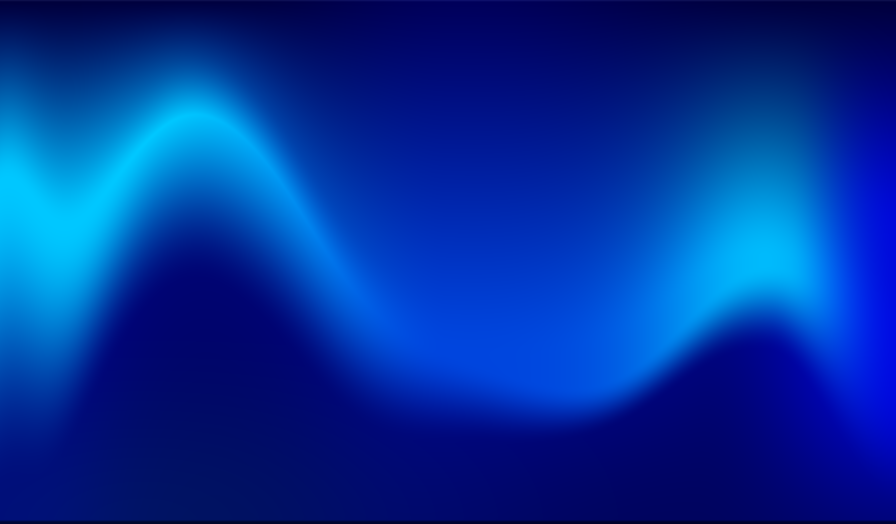
Write a Shadertoy shader that draws this background.

```glsl
// Draws a glowing cyan and blue wave rolling across a deep navy background.

float bump(float x, float center, float width) {
    float d = (x - center) / width;
    return exp(-d * d);
}

// Height of the bright crest
float crestHeight(float x) {
    return 0.31 + 0.47 * bump(x, 0.217, 0.158)
                + 0.27 * bump(x, 0.0, 0.058)
                + 0.018 * bump(x, 0.32, 0.06)
                + 0.20 * bump(x, 0.85, 0.131);
}

// Distance over which the glow fades below the crest
float fadeDepth(float x) {
    return 0.165 + 0.15 * (1.0 - smoothstep(0.25, 0.55, x))
                 + 0.28 * bump(x, 0.0, 0.08)
                 + 0.015 * bump(x, 0.87, 0.08)
                 + 0.18 * smoothstep(0.86, 1.0, x);
}

// How creased the crest is: sharp on the big hill, soft elsewhere
float crease(float x) {
    return smoothstep(0.08, 0.18, x) * (1.0 - smoothstep(0.32, 0.5, x));
}

// Share of the glow lost below the crest: gradual at left, rim-like at right
float glowLoss(float x, float below) {
    float t = clamp(below / fadeDepth(x), 0.0, 1.0);
    float soft = smoothstep(0.0, 1.0, t);
    float gradual = mix(soft, 1.0 - pow(1.0 - t, 1.5), 0.6 * crease(x));
    float rimStart = 0.45 * bump(x, 0.69, 0.13);
    float rim = smoothstep(rimStart, 1.0, t);
    return mix(gradual, rim, smoothstep(0.38, 0.6, x));
}

// Cyan on both hills, royal blue in the valley and at the right edge
vec3 crestColor(float x) {
    float leftHill = 1.0 - smoothstep(0.18, 0.5, x);
    float rightHill = bump(x, 0.855, x < 0.855 ? 0.135 : 0.11);
    float cyan = max(leftHill, 0.9 * rightHill);
    float green = mix(0.27, 0.78, cyan) * (1.0 - 0.9 * smoothstep(0.88, 1.01, x));
    return vec3(0.0, green, mix(0.87, 1.0, cyan));
}

// Haze that darkens from the crest to the top
vec3 hazeColor(vec2 p, float crest, vec3 glow) {
    float above = max(p.y - crest, 0.0);
    float rise = clamp(above / (1.0 - crest), 0.0, 1.0);
    float softness = 0.12 * (1.0 - crease(p.x)) + 0.001;
    float eased = (sqrt(rise * rise + softness * softness) - softness)
                / (sqrt(1.0 + softness * softness) - softness);
    float topBlue = 0.22 + 0.13 * bump(p.x, 0.5, 0.25);
    float drop = bump(p.x, 0.3, 0.12) * smoothstep(0.0, 0.12, above);
    float green = glow.g * pow(1.0 - eased, 1.4) * (1.0 - 0.3 * drop);
    float blue = mix(glow.b, topBlue, eased) * (1.0 - 0.13 * drop);
    blue += 0.16 * smoothstep(0.88, 1.0, p.x) * bump(p.y, 0.62, 0.22)
          * smoothstep(0.0, 0.25, above);
    blue -= 0.10 * bump(p.x, 0.84, 0.11) * smoothstep(0.05, 0.3, above)
          * (1.0 - rise);
    return vec3(0.0, green + 0.03 * rise * (1.0 - rise), blue);
}

// Navy body under the wave, bluer near the right edge
vec3 bodyColor(vec2 p, float below) {
    float nearBase = 1.0 - smoothstep(0.0, 0.4, p.y);
    float blue = 0.36 + 0.15 * exp(-3.0 * max(below - 0.12, 0.0));
    blue -= 0.06 * bump(p.x, 0.68, 0.18) * nearBase;
    blue += 0.08 * bump(p.x, 0.0, 0.12);
    blue += 0.32 * smoothstep(0.78, 1.0, p.x) * smoothstep(-0.1, 0.3, p.y);
    float green = 0.015 + 0.06 * bump(p.x, 0.16, 0.3) * nearBase;
    return vec3(0.0, green, blue);
}

void mainImage(out vec4 fragColor, in vec2 fragCoord) {
    vec2 p = fragCoord / iResolution.xy;
    float crest = crestHeight(p.x);
    float below = crest - p.y;
    vec3 glow = crestColor(p.x);
    vec3 wave = mix(glow, bodyColor(p, below), glowLoss(p.x, below));

    // Join haze and wave with a soft seam
    vec3 haze = hazeColor(p, crest, glow);
    vec3 color = mix(haze, wave, smoothstep(-0.008, 0.008, below));

    // Thin dark base line and pale top line
    color *= mix(0.45, 1.0, smoothstep(0.003, 0.009, p.y));
    color += vec3(0.05, 0.06, 0.07) * smoothstep(0.996, 0.999, p.y);
    fragColor = vec4(color, 1.0);
}
```
